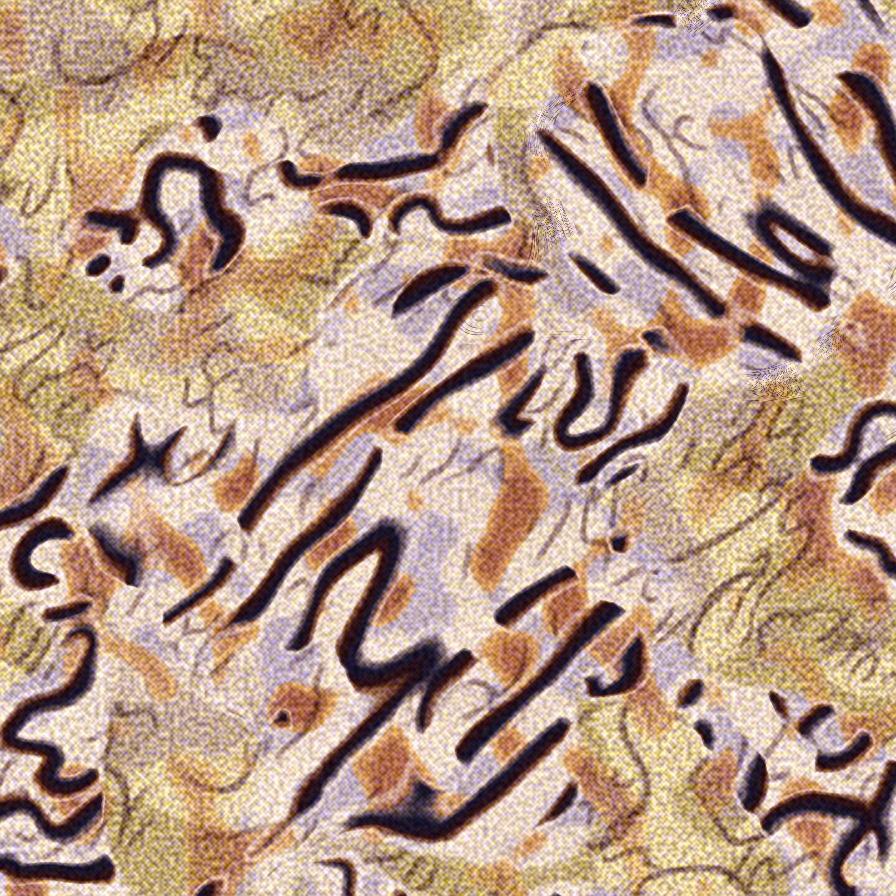
This pattern is drawn by a Shadertoy shader. Its source:

```glsl
// Draws bold curved ink strokes over grainy patches of sand, pink cream and orange.

vec2 latticeGradient(vec2 cell) {
    float angle = 6.2832 * fract(sin(dot(cell, vec2(127.1, 311.7))) * 43758.55);
    return vec2(cos(angle), sin(angle));
}

// Gradient noise, roughly -1 to 1
float noise(vec2 p) {
    vec2 i = floor(p), f = fract(p);
    vec2 u = f * f * f * (f * (f * 6.0 - 15.0) + 10.0);
    vec2 e = vec2(1.0, 0.0);
    float low = mix(dot(latticeGradient(i), f),
                    dot(latticeGradient(i + e.xy), f - e.xy), u.x);
    float high = mix(dot(latticeGradient(i + e.yx), f - e.yx),
                     dot(latticeGradient(i + e.xx), f - e.xx), u.x);
    return 1.4 * mix(low, high, u.y);
}

// Stretched noise, with stripes that run along x
float strokeField(vec2 q, vec2 frequency, float stripes) {
    return noise(q * frequency + 13.7) + stripes * sin(q.y * 58.0 + 2.0 * noise(q * 4.0));
}

// Signed distance to the zero contours of the turned field
float strokeDistance(vec2 p, float angle, vec2 frequency, float stripes) {
    float c = cos(angle), s = sin(angle);
    vec2 q = mat2(c, -s, s, c) * p;
    vec2 e = vec2(0.001, 0.0);
    float f = strokeField(q, frequency, stripes);
    vec2 slope = vec2(strokeField(q + e.xy, frequency, stripes),
                      strokeField(q + e.yx, frequency, stripes)) - f;
    return f / max(length(slope) / e.x, 0.5 * frequency.y);
}

// Pushes strokes away where their zone fades, so that they taper
float confine(float d, float zone) {
    return d + (d < 0.0 ? -0.04 : 0.04) * (1.0 - zone);
}

float nearer(float a, float b) {
    return abs(a) < abs(b) ? a : b;
}

void mainImage(out vec4 fragColor, in vec2 fragCoord) {
    vec2 p = fragCoord / iResolution.y;
    vec2 warped = p + 0.012 * vec2(noise(p * 9.0), noise(p * 9.0 + 40.0));

    // Zones: rising strokes, falling strokes, loose curls
    float wobble = 0.14 * noise(p * 5.0 + 3.0);
    float rising = 1.0 - smoothstep(0.23, 0.31,
        length((p - vec2(0.45, 0.36)) * vec2(1.0, 0.8)) + wobble);
    float falling = 1.0 - smoothstep(0.20, 0.28, length(p - vec2(0.84, 0.78)) + wobble);
    float loose = smoothstep(-0.08, 0.08, noise(p * 4.5 + 9.0) + 0.2 * (0.4 - p.y));
    loose *= 1.0 - max(rising, falling);
    float inkZone = max(max(rising, falling), 0.75 * loose);

    // Ink layers
    float d = confine(strokeDistance(warped, 0.78, vec2(4.0, 11.0), 0.3), rising);
    d = nearer(d, confine(strokeDistance(warped, -0.8, vec2(4.0, 11.0), 0.3), falling));
    d = nearer(d, confine(strokeDistance(warped, 0.6, vec2(10.0, 15.0), 0.0), loose));
    float side = smoothstep(-0.008, 0.008, d);
    float gap = 0.03 * smoothstep(0.22, 0.45, noise(p * 10.0 + 21.0));
    float edge = abs(d) + gap - 0.0066 - 0.005 * noise(p * 14.0 + 5.0);

    // Crisp sand patches with mauve shade and faint seams
    vec3 cream = vec3(0.95, 0.87, 0.82);
    vec3 mauve = vec3(0.67, 0.55, 0.55);
    vec3 brown = vec3(0.42, 0.28, 0.25);
    float patches = noise(warped * vec2(6.0, 11.0) + 31.0);
    vec3 color = mix(vec3(0.76, 0.66, 0.46), vec3(0.90, 0.81, 0.63),
                     smoothstep(-0.02, 0.07, patches));
    float shade = noise(warped * vec2(9.0, 7.0) + 55.0);
    color = mix(color, mauve, 0.55 * smoothstep(0.08, 0.2, shade));
    float seam = abs(strokeDistance(warped, 0.08, vec2(6.0, 8.0), 0.0));
    float seamFade = smoothstep(-0.2, 0.1, noise(p * 6.0 + 80.0));
    color = mix(color, brown, 0.75 * seamFade * (1.0 - smoothstep(0.001, 0.007, seam)));

    // Pink and lavender ground between the strokes
    vec3 pale = mix(cream, vec3(0.76, 0.69, 0.78), smoothstep(0.02, 0.25, noise(p * 14.0 + 14.0)));
    color = mix(color, pale, 0.85 * smoothstep(0.2, 0.7, inkZone));

    // Orange and rust blots
    float blot = noise(warped * vec2(15.0, 12.0) + 67.0);
    vec3 orange = mix(vec3(0.83, 0.57, 0.30), vec3(0.64, 0.33, 0.20),
                      smoothstep(0.25, 0.5, blot));
    color = mix(color, orange, smoothstep(0.12, 0.26, blot) * (0.45 + 0.4 * inkZone));

    // Short soft hatching over the whole ground
    float hatchAngle = mix(0.9, -0.8, falling);
    float hatch = abs(strokeDistance(warped, hatchAngle, vec2(13.0, 30.0), 0.0));
    float hatchFade = smoothstep(0.0, 0.25, noise(p * 11.0 + 120.0));
    color = mix(color, color * vec3(0.68, 0.60, 0.62),
                hatchFade * (1.0 - smoothstep(0.001, 0.006, hatch)));

    // Bright halo, brown shoulder, then two-toned ink
    float halo = smoothstep(0.006, 0.013, edge) * (1.0 - smoothstep(0.014, 0.022, edge));
    color = mix(color, vec3(0.98, 0.91, 0.88), 0.5 * halo);
    vec3 shoulder = mix(vec3(0.50, 0.29, 0.21), vec3(0.41, 0.32, 0.36), side);
    color = mix(color, shoulder, 0.95 * (1.0 - smoothstep(0.003, 0.009, edge)));
    vec3 ink = mix(vec3(0.18, 0.06, 0.07), vec3(0.09, 0.08, 0.17), side);
    float inkCover = 1.0 - smoothstep(-0.002, 0.004, edge);
    color = mix(color, ink, inkCover);

    // Fine woven grain in light and in yellow against violet
    float weave = sin(p.x * 1150.0 + 3.0 * noise(p * 30.0)) * sin(p.y * 1150.0);
    float lightGrain = noise(p * 180.0) + 0.2 * weave;
    float hueGrain = noise(p * 160.0 + 90.0) + 0.25 * weave;
    float strength = mix(1.0, 0.7, inkZone) * (1.0 - 0.7 * inkCover);
    color += strength * (0.27 * lightGrain + hueGrain * vec3(0.05, 0.06, -0.22));

    fragColor = vec4(clamp(color, 0.0, 1.0), 1.0);
}
```
